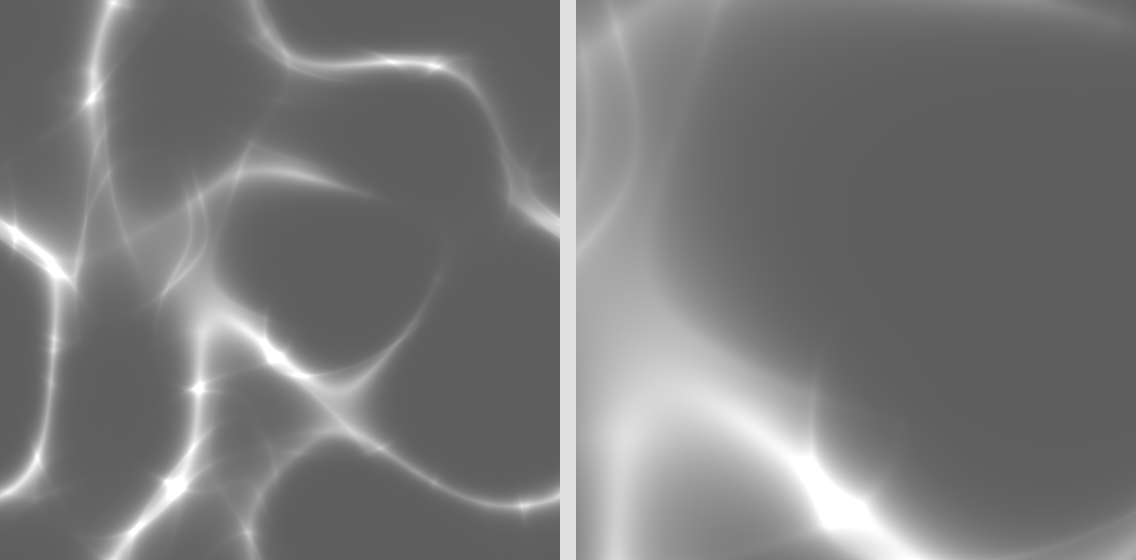
Left, the full canvas; right, a detail of the centre.
Give the GLSL for this texture, as a Shadertoy shader.

```glsl
const float TAU = 6.2831853;
const float GROUND_GREY = 0.368;
const float GLOW_GAIN = 3.2;
const vec2 CELL_SHIFT = vec2(0.91, 0.857);

float hash(vec2 p) {
    return fract(sin(dot(p, vec2(127.1, 311.7))) * 43758.5453);
}

// Sum of whole-number waves with lengths near 1/band: wraps on the unit square
float waves(vec2 p, float band, float seed) {
    float sum = 0.0;
    float power = 0.0;
    for (int x = 0; x <= 3; x++) {
        for (int y = -3; y <= 3; y++) {
            if (x == 0 && y <= 0) continue;
            vec2 k = vec2(x, y);
            float offBand = length(k) - band;
            float weight = exp(-2.0 * offBand * offBand);
            float phase = hash(k + seed * vec2(7.3, 3.1));
            sum += weight * cos(TAU * (dot(k, p) + phase));
            power += weight * weight;
        }
    }
    return sum * sqrt(2.0 / power);
}

// Absolute value with a slightly rounded crease
float softAbs(float x, float radius) {
    return sqrt(x * x + radius * radius);
}

// Thin crease that levels off away from the zero line
float crease(float x, float width) {
    float d = softAbs(x, 0.035);
    return d / (d + width);
}

// Light lost at p: low along the strands, lowest where they cross
float absorption(vec2 p) {
    float strand = waves(p, 1.7, 1.0);
    float shade = waves(p, 1.2, 2.0);
    float loss = 4.4 * softAbs(strand, 0.05) + 0.6 * shade * shade;

    // Fine arcs, bent by the main strands
    vec2 bent = p + 0.03 * vec2(strand, shade);
    for (int i = 0; i < 4; i++) {
        float layer = float(i);
        float arc = waves(bent, 2.0 + 0.4 * layer, 3.0 + layer);
        loss += 0.6 * crease(arc, 0.25);
    }
    return loss;
}

void mainImage(out vec4 fragColor, in vec2 fragCoord) {
    vec2 uv = fragCoord / iResolution.xy;

    // A quarter turn and a shift keep the long strands off the tile edges
    vec2 p = vec2(-uv.y, uv.x) + CELL_SHIFT;
    float glow = GLOW_GAIN * exp(-absorption(p));
    float grey = min(GROUND_GREY + glow, 1.0);
    fragColor = vec4(vec3(grey), 1.0);
}
```
